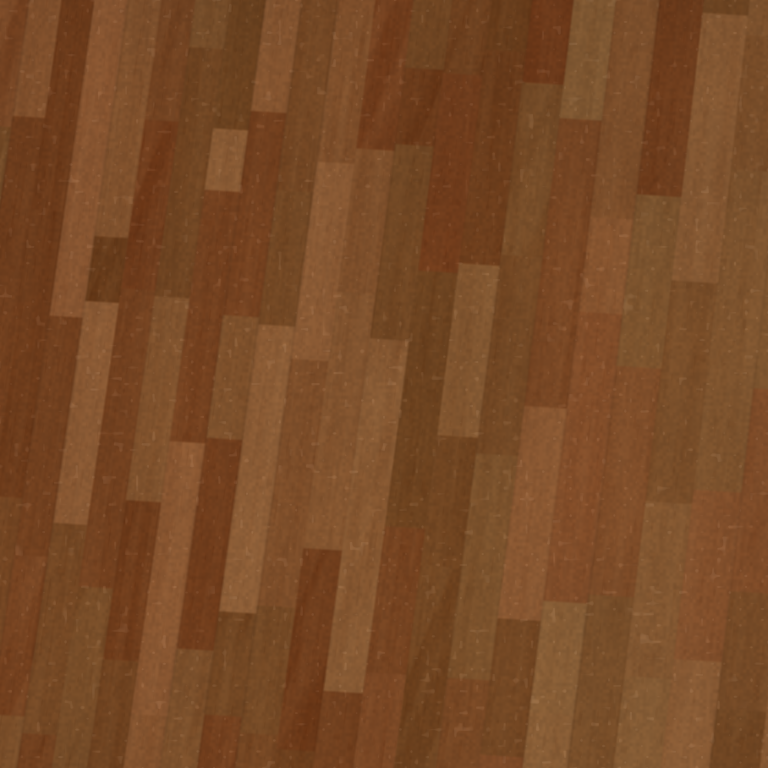
This texture is drawn by a three.js fragment shader. Its source:

```glsl
// Strip parquet floor: about twenty slightly leaning strips, each cut into
// blocks of uneven length. Every block has its own hashed tone and hue, with
// streaks, slanted figure and pores from value noise, under a soft light.

#define LEAN 0.15          // sideways drift of the strips per unit of height
#define LEAN_FADE 0.035    // how much the lean eases towards the right
#define STRIPS 22.35       // strip density at the left
#define WIDENING 3.7       // strips grow wider to the right
#define JOINT_TILT 0.065   // slope of the block ends
#define ROWS 3.8           // mean number of blocks along a strip
#define JITTER 0.42        // random shift of the joints, in rows
#define SOFTNESS 0.0022    // half width of the block edges
#define GRAIN 0.30         // strength of the wood grain
#define SPECKLE 0.045      // strength of the fine surface noise

varying vec2 vUv;

const vec3 DARK_WOOD = vec3(0.415, 0.232, 0.103);
const vec3 PALE_WOOD = vec3(0.535, 0.357, 0.207);
const vec3 RUDDY_SHIFT = vec3(0.014, -0.008, -0.004);

float hash(vec2 p) {
  vec3 q = fract(p.xyx * 0.1031);
  q += dot(q, q.yzx + 33.33);
  return fract((q.x + q.y) * q.z);
}

float noise(vec2 p) {
  vec2 i = floor(p);
  vec2 f = fract(p);
  f = f * f * (3.0 - 2.0 * f);
  float low = mix(hash(i), hash(i + vec2(1.0, 0.0)), f.x);
  float high = mix(hash(i + vec2(0.0, 1.0)), hash(i + vec2(1.0, 1.0)), f.x);
  return mix(low, high, f.y);
}

// Colour of one block; p is (strip coordinate, height along the strip)
vec3 blockColor(vec2 id, vec2 p) {
  float tone = mix(0.03, 1.0, hash(id + 17.0));
  float hue = hash(id + 71.0) - 0.5;
  vec2 seed = 40.0 * vec2(hash(id + 5.0), hash(id + 29.0));

  // Long streaks and fine fibres along the strip
  float streak = noise(p * vec2(4.0, 3.0) + seed) - 0.5;
  float fibre = noise(p * vec2(13.0, 16.0) + seed) - 0.5;

  // Slanted dark figure on a few blocks
  float figured = smoothstep(0.68, 0.9, hash(id + 43.0));
  float figure = noise(vec2(p.x * 3.0 - p.y * 16.0, p.y * 5.0) + seed);
  figure = figured * smoothstep(0.45, 0.8, figure);

  // Short dark pores
  float pore = smoothstep(0.74, 0.95, noise(p * vec2(11.0, 75.0) + seed));

  tone += GRAIN * (0.75 * streak + 0.5 * fibre - 0.8 * figure - 0.35 * pore);
  return mix(DARK_WOOD, PALE_WOOD, tone) + RUDDY_SHIFT * hue * 2.0;
}

// Colour of a strip: the two blocks that meet at the nearest joint
vec3 stripColor(float strip, vec2 p) {
  float along = p.y * ROWS + 7.0 * hash(vec2(strip, 3.0)) + 20.0;
  float row = floor(along + 0.5);
  float joint = row + JITTER * (2.0 * hash(vec2(strip, row)) - 1.0);
  float edge = SOFTNESS * ROWS;
  float above = smoothstep(-edge, edge, along - joint);
  vec3 lower = blockColor(vec2(strip, row - 1.0), p);
  vec3 upper = blockColor(vec2(strip, row), p);
  return mix(lower, upper, above);
}

void main() {
  // Leaning floor coordinates, shifted to keep the hash input positive
  float s = vUv.x - vUv.y * (LEAN - LEAN_FADE * vUv.x);
  float across = STRIPS * s - WIDENING * s * s + 30.51;
  vec2 p = vec2(across, vUv.y + JOINT_TILT * vUv.x);

  // Two strips that meet at the nearest long edge
  float right = floor(across + 0.5);
  float offset = across - right;
  float edge = SOFTNESS * (STRIPS - 2.0 * WIDENING * s);
  float side = smoothstep(-edge, edge, offset);
  vec3 color = mix(stripColor(right - 1.0, p), stripColor(right, p), side);

  // Faint seam, stronger between some strips
  float seam = 1.0 - smoothstep(0.0, 2.0 * edge, abs(offset));
  color *= 1.0 - 0.06 * seam * hash(vec2(right, 91.0));

  // Mottling, fine speckle and small pale flecks
  color *= 1.0 + 0.05 * (noise(vUv * 9.0 + 50.0) - 0.5);
  color *= 1.0 + SPECKLE * 2.0 * (noise(vUv * 230.0) - 0.5);
  color += 0.05 * smoothstep(0.8, 1.0, noise(vUv * 140.0 + 300.0));

  // Light falls off towards the top and the corners
  vec2 centered = vUv - vec2(0.5, 0.42);
  color *= 1.03 - 0.03 * vUv.y - 0.08 * dot(centered, centered);

  gl_FragColor = vec4(color, 1.0);
}
```
